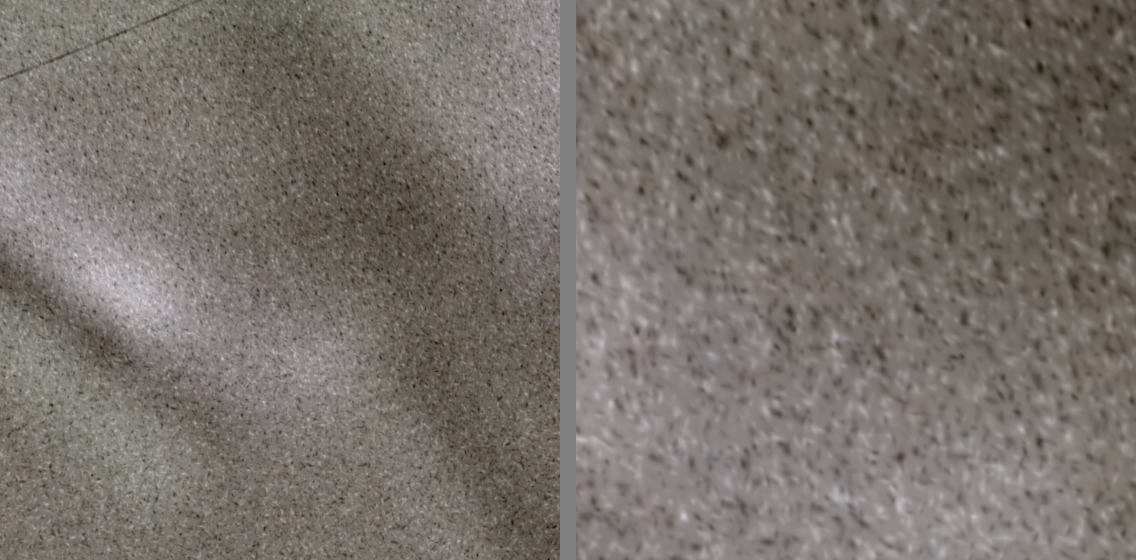
Left: the whole. Right: its middle third, enlarged.
Reproduce this texture procedurally as a Shadertoy shader.

```glsl
// Draws softly folded grey-brown cloth with speckled slanted grain and a thin seam.

vec3 hash3(vec2 cell) {
    vec3 q = fract(cell.xyx * vec3(0.1031, 0.1030, 0.0973));
    q += dot(q, q.yxz + 33.33);
    return fract((q.xxy + q.yzz) * q.zyx);
}

float segmentDistance(vec2 p, vec2 a, vec2 b) {
    vec2 along = b - a;
    float t = clamp(dot(p - a, along) / dot(along, along), 0.0, 1.0);
    return length(p - a - along * t);
}

// Soft-edged stroke of light or shade
float fold(vec2 p, vec2 a, vec2 b, float width) {
    float d = segmentDistance(p, a, b) / width;
    return exp(-d * d);
}

// Slow, layered sine mottling
float mottle(vec2 p) {
    float sum = 0.0, gain = 0.5;
    for (int i = 0; i < 4; i++) {
        sum += gain * sin(p.x + 1.7 * sin(p.y)) * cos(p.y * 0.9 + sin(p.x * 0.7));
        p = mat2(1.3, 1.1, -1.1, 1.3) * p + 2.7;
        gain *= 0.7;
    }
    return sum;
}

// Cellular grain: one light or dark elongated fleck per cell
float flecks(vec2 p, float density, float spread) {
    vec2 g = p * density, base = floor(g);
    float sum = 0.0;
    for (int y = -1; y <= 1; y++)
    for (int x = -1; x <= 1; x++) {
        vec2 cell = base + vec2(x, y);
        vec3 shape = hash3(cell + density);
        vec3 look = hash3(cell + 2.3 * density + 17.0);
        float angle = -1.05 + (look.x - 0.5) * spread;
        vec2 axis = vec2(cos(angle), sin(angle));
        vec2 d = g - cell - shape.xy;
        vec2 e = vec2(dot(d, axis), dot(d, vec2(-axis.y, axis.x)));
        e /= vec2(mix(0.34, 0.62, look.y), 0.27);
        float strength = shape.z * 2.0 - 1.0 - 0.9 * step(look.z, 0.05);
        sum += strength * exp(-dot(e, e));
    }
    return sum;
}

// Broad light and shade of the folds
float foldTone(vec2 p) {
    float tone = 0.465;
    // left crease and the pale slopes beside it
    tone += 0.13 * fold(p, vec2(0.00, 0.66), vec2(0.24, 0.47), 0.10);
    tone += 0.08 * fold(p, vec2(0.24, 0.47), vec2(0.52, 0.33), 0.11);
    tone += 0.05 * fold(p, vec2(0.17, 0.51), vec2(0.24, 0.46), 0.05);
    tone -= 0.15 * fold(p, vec2(-0.05, 0.55), vec2(0.19, 0.385), 0.046);
    tone -= 0.06 * fold(p, vec2(0.19, 0.385), vec2(0.40, 0.23), 0.055);
    tone += 0.08 * fold(p, vec2(0.02, 0.40), vec2(0.27, 0.16), 0.085);
    // upper panel
    tone += 0.055 * fold(p, vec2(-0.05, 0.93), vec2(0.22, 0.99), 0.13);
    tone += 0.035 * fold(p, vec2(0.00, 0.76), vec2(0.30, 0.72), 0.12);
    // wide shaded valley
    tone -= 0.075 * fold(p, vec2(0.50, 0.92), vec2(0.72, 0.61), 0.12);
    tone -= 0.055 * fold(p, vec2(0.58, 0.60), vec2(0.96, 0.48), 0.13);
    // lower right ridge and its shadow
    tone += 0.055 * fold(p, vec2(0.62, 0.36), vec2(0.88, -0.02), 0.08);
    tone -= 0.085 * fold(p, vec2(0.74, 0.34), vec2(0.95, 0.00), 0.08);
    tone -= 0.04 * fold(p, vec2(0.95, 0.33), vec2(1.02, 0.10), 0.14);
    // bright upper right corner
    tone += 0.12 * fold(p, vec2(0.96, 1.02), vec2(1.04, 0.72), 0.14);
    tone += 0.065 * fold(p, vec2(0.66, 1.00), vec2(0.88, 0.70), 0.075);
    tone += 0.035 * fold(p, vec2(0.94, 0.53), vec2(0.96, 0.50), 0.045);
    return tone + 0.018 * mottle(p * 11.0);
}

void mainImage(out vec4 fragColor, in vec2 fragCoord) {
    vec2 p = fragCoord / iResolution.xy;
    float tone = foldTone(p);

    // Grain slants together above and scatters below
    float spread = mix(2.8, 1.0, smoothstep(0.1, 0.7, p.y));
    tone += 0.13 * flecks(p, 118.0, spread) + 0.10 * flecks(p + 0.37, 176.0, spread);

    // Slightly bowed seam with a pale lower lip
    float seamY = 0.857 + 0.37 * p.x + 0.09 * p.x * p.x;
    float offset = (p.y - seamY) * 0.92;
    float seamEdge = smoothstep(0.0045, 0.0008, abs(offset));
    tone -= seamEdge * (0.13 + 0.04 * sin(p.x * 70.0));
    tone += 0.025 * exp(-pow((offset + 0.010) / 0.006, 2.0));

    // Small dark blemish in the crease
    tone -= 0.13 * fold(p, vec2(0.225, 0.350), vec2(0.235, 0.354), 0.006);

    // Shade is warm brown, light is nearly neutral
    vec3 color = vec3(0.36, 0.33, 0.29) + (tone - 0.36) * vec3(1.0, 1.036, 1.143);
    float lavender = fold(p, vec2(0.05, 0.63), vec2(0.45, 0.36), 0.15)
                   + fold(p, vec2(1.0, 1.0), vec2(1.0, 0.6), 0.16);
    float green = fold(p, vec2(0.0, 0.40), vec2(0.25, 0.18), 0.10)
                + fold(p, vec2(0.0, 0.97), vec2(0.7, 1.0), 0.12);
    color += lavender * vec3(0.0, -0.006, 0.014) + green * vec3(-0.008, 0.007, -0.004);
    color += 0.008 * mottle(p * 40.0 + 5.0) * vec3(1.0, -0.3, -1.0);

    fragColor = vec4(clamp(color, 0.0, 1.0), 1.0);
}
```
